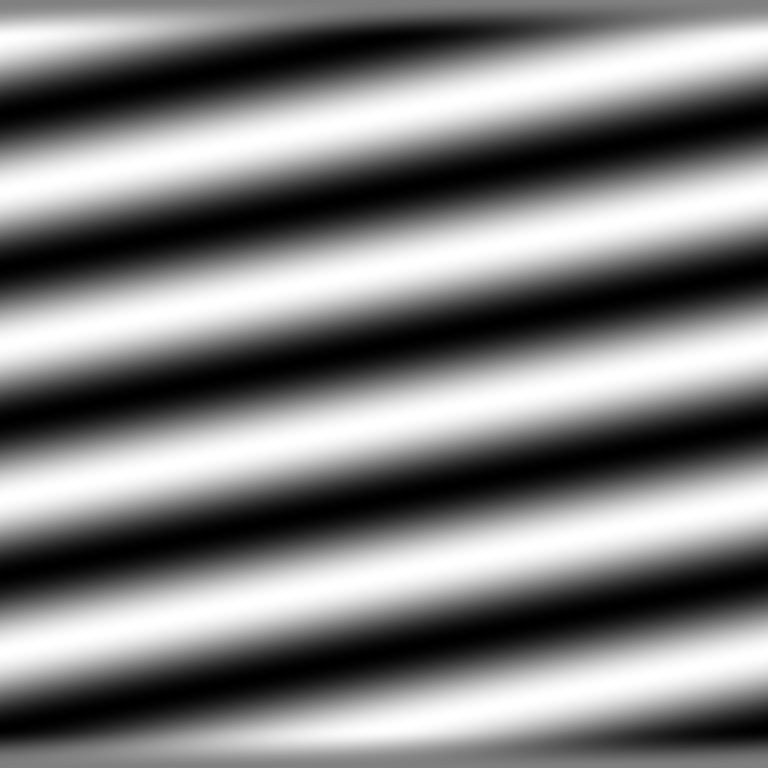
Reproduce this background procedurally as a WebGL 1 fragment shader.

```glsl
precision highp float;

uniform vec2 u_resolution;

#define BANDS_ACROSS 1.0
#define BANDS_DOWN 5.0
#define FADE_HEIGHT 0.05
#define MID_GREY 0.5
#define CONTRAST 0.5
#define TAU 6.2831853

// Slanted sine wave; whole repeats on both axes keep it seamless
float bandWave(vec2 uv) {
  return sin(TAU * (BANDS_ACROSS * uv.x - BANDS_DOWN * uv.y));
}

// Flattens the wave to grey along the bottom and top edges
float edgeFade(float y) {
  return smoothstep(0.0, FADE_HEIGHT, min(y, 1.0 - y));
}

void main() {
  vec2 uv = gl_FragCoord.xy / u_resolution;
  float grey = MID_GREY + CONTRAST * bandWave(uv) * edgeFade(uv.y);
  gl_FragColor = vec4(vec3(grey), 1.0);
}
```
